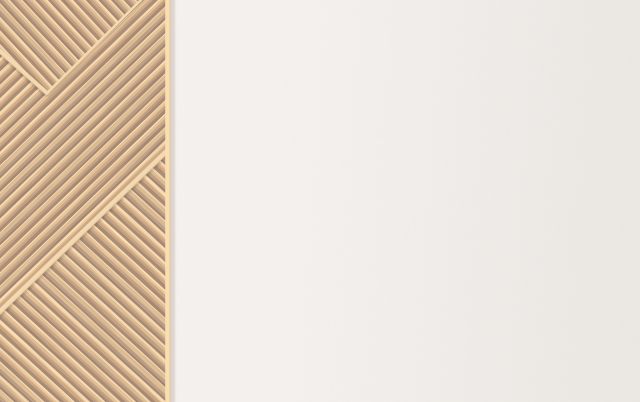
Write a WebGL 2 fragment shader that draws this background.

```glsl
#version 300 es
precision highp float;
// A slatted wooden panel on the left, beside a plain, softly lit wall.
// Signed distances to three lines split the panel into fields; each field
// repeats a slat profile along its own normal, and thin battens cover the joints.

uniform vec2 u_resolution;
out vec4 fragColor;

// Lengths are in canvas heights, with the origin at the lower left.
const float FRAME_LEFT = 0.411;
const float FRAME_RIGHT = 0.424;
const float SHADOW_RIGHT = 0.437;
const vec2 LOWER_A = vec2(0.0, 0.225);
const vec2 LOWER_B = vec2(0.413, 0.622);
const vec2 CORNER = vec2(0.117, 0.768);
const vec2 UPPER_B = vec2(0.351, 1.0);
const vec2 SHORT_A = vec2(0.0, 0.872);
const float LOWER_HALF = 0.0065;
const float UPPER_HALF = 0.0035;
const float SHORT_HALF = 0.0055;
const float BOTTOM_TILT = 0.74;
const float TOP_TILT = 0.82;
const float BOTTOM_PERIOD = 0.0255;
const float MIDDLE_PERIOD = 0.0240;
const float TOP_PERIOD = 0.0230;

const vec3 LIGHT_WOOD = vec3(0.96, 0.85, 0.69);
const vec3 TAN_WOOD = vec3(0.88, 0.75, 0.59);
const vec3 SIDE_WOOD = vec3(0.81, 0.65, 0.50);
const vec3 SOFT_GAP = vec3(0.74, 0.63, 0.54);
const vec3 DEEP_GAP = vec3(0.66, 0.54, 0.45);
const vec3 FRAME_WOOD = vec3(0.98, 0.87, 0.70);
const vec3 WALL_NEAR = vec3(0.957, 0.942, 0.930);
const vec3 WALL_FAR = vec3(0.918, 0.901, 0.886);
const vec3 WALL_SHADOW = vec3(0.865, 0.835, 0.812);

float hash(vec2 p) {
  vec3 q = fract(vec3(p.xyx) * 0.1031);
  q += dot(q, q.yzx + 33.33);
  return fract((q.x + q.y) * q.z);
}

float noise(vec2 p) {
  vec2 i = floor(p), f = fract(p);
  f = f * f * (3.0 - 2.0 * f);
  float low = mix(hash(i), hash(i + vec2(1, 0)), f.x);
  float high = mix(hash(i + vec2(0, 1)), hash(i + vec2(1, 1)), f.x);
  return mix(low, high, f.y);
}

// Signed distance to the line from a to b, positive on its left.
float lineSide(vec2 p, vec2 a, vec2 b) {
  vec2 d = normalize(b - a);
  return dot(p - a, vec2(-d.y, d.x));
}

float edge(float at, float x, float blur) {
  return smoothstep(at - blur, at + blur, x);
}

// Repeated slats: gap, shaded side, tan face and lit face, of uneven widths.
vec3 slats(vec2 p, vec2 normal, float offset, float period, float pixel) {
  float across = (dot(p, normal) - offset) / period;
  float along = dot(p, vec2(normal.y, -normal.x));
  float id = floor(across), f = fract(across);
  float blur = min(0.6 * pixel / period, 0.1);
  float vary = hash(vec2(id + 40.0, period * 900.0)) - 0.5;
  float shift = hash(vec2(id + 71.0, period * 500.0)) - 0.5;
  vec3 color = mix(DEEP_GAP, SOFT_GAP, edge(0.21 + 0.16 * shift, f, blur));
  color = mix(color, SIDE_WOOD, edge(0.37 + 0.12 * vary, f, blur));
  color = mix(color, TAN_WOOD, edge(0.50 + 0.16 * shift, f, blur));
  color = mix(color, LIGHT_WOOD, edge(0.75 + 0.20 * vary, f, blur));
  color = mix(color, DEEP_GAP, smoothstep(1.0 - 2.0 * blur, 1.0, f));
  float grain = noise(vec2(along * 18.0, across * 9.0)) - 0.5;
  return color * (1.0 + 0.07 * grain + 0.04 * shift);
}

// Lays a lit batten, with a soft shadow below it, over the given colour.
vec3 batten(vec3 under, float d, float halfWidth, float mask, float pixel) {
  float shade = smoothstep(-halfWidth - 0.010, -halfWidth, d) * (1.0 - step(0.0, d));
  under *= 1.0 - 0.12 * shade * mask;
  float cover = 1.0 - edge(halfWidth, abs(d), pixel * 0.7);
  vec3 face = mix(TAN_WOOD, LIGHT_WOOD, smoothstep(-halfWidth, -0.3 * halfWidth, d));
  return mix(under, face, cover * mask);
}

vec3 panel(vec2 p, float pixel) {
  float lower = lineSide(p, LOWER_A, LOWER_B);
  float upper = lineSide(p, CORNER, UPPER_B);
  float cross = lineSide(p, SHORT_A, CORNER);
  vec2 run = normalize(LOWER_B - LOWER_A);
  vec2 middleNormal = vec2(-run.y, run.x);
  vec2 bottomNormal = vec2(sin(BOTTOM_TILT), cos(BOTTOM_TILT));
  vec2 topNormal = vec2(sin(TOP_TILT), cos(TOP_TILT));

  // Three fields of slats.
  vec3 color = slats(p, middleNormal, dot(LOWER_A, middleNormal), MIDDLE_PERIOD, pixel);
  vec3 bottom = slats(p, bottomNormal, 0.0, BOTTOM_PERIOD, pixel);
  vec3 top = slats(p, topNormal, dot(CORNER, topNormal), TOP_PERIOD, pixel);
  color = mix(bottom, color, edge(0.0, lower, pixel));
  color = mix(color, top, edge(0.0, min(upper, cross), pixel));

  // Battens along the joints.
  color = batten(color, upper, UPPER_HALF, edge(-SHORT_HALF, cross, pixel), pixel);
  color = batten(color, cross, SHORT_HALF, edge(-UPPER_HALF, upper, pixel), pixel);
  return batten(color, lower, LOWER_HALF, 1.0, pixel);
}

void main() {
  float pixel = 1.0 / u_resolution.y;
  vec2 p = gl_FragCoord.xy * pixel;

  // Wall, dimming to the right, with fine plaster grain and the frame's shadow.
  float dim = smoothstep(0.55, 1.75, p.x + 0.06 * (0.5 - p.y));
  vec3 color = mix(WALL_NEAR, WALL_FAR, dim) + 0.006 * (noise(p * 320.0) - 0.5);
  color = mix(WALL_SHADOW, color, smoothstep(SHADOW_RIGHT - 0.007, SHADOW_RIGHT + 0.004, p.x));

  // Upright frame, then the panel inside it.
  vec3 frame = mix(FRAME_WOOD, TAN_WOOD, smoothstep(FRAME_RIGHT - 0.004, FRAME_RIGHT, p.x));
  color = mix(frame, color, edge(FRAME_RIGHT, p.x, pixel * 0.7));
  color = mix(panel(p, pixel), color, edge(FRAME_LEFT, p.x, pixel * 0.7));
  fragColor = vec4(color, 1.0);
}
```
